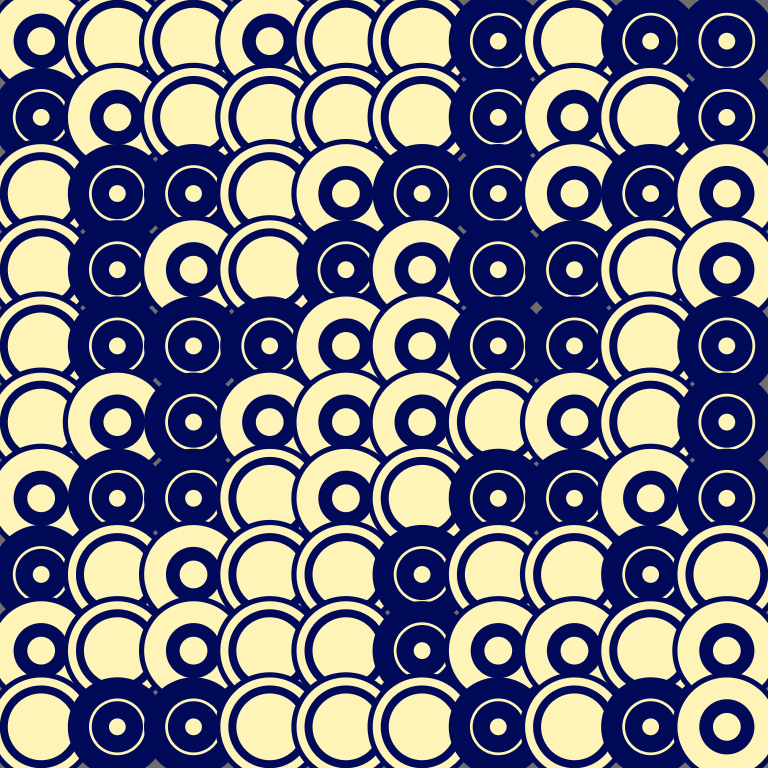
This pattern is drawn by a Shadertoy shader. Its source:

```glsl
const vec3 NAVY = vec3(0.0, 0.04, 0.35);
const vec3 CREAM = vec3(1.0, 0.955, 0.72);
const vec3 GREY = vec3(0.43);
const float COUNT = 10.0;      // discs along each side
const float SPACING = 0.0992;  // distance between disc centres
const float MARGIN = 0.0536;   // canvas edge to first centre

float hash(vec2 p) {
    vec3 q = fract(vec3(p.xyx) * 0.1031);
    q += dot(q, q.yzx + 33.33);
    return fract((q.x + q.y) * q.z);
}

// Paints a filled circle over the base colour
vec3 paintDisc(vec3 base, vec3 ink, float dist, float radius, float pixel) {
    return mix(base, ink, clamp(0.5 + (radius - dist) / pixel, 0.0, 1.0));
}

// Navy disc with a hairline ring and a small centre dot
vec3 paintDark(vec3 col, float d, float pixel) {
    col = paintDisc(col, NAVY, d, 0.650, pixel);
    col = paintDisc(col, CREAM, d, 0.372, pixel);
    col = paintDisc(col, NAVY, d, 0.336, pixel);
    return paintDisc(col, CREAM, d, 0.110, pixel);
}

// Outlined cream disc holding one navy band
vec3 paintLight(vec3 col, float d, float bandOuter, float bandInner, float pixel) {
    col = paintDisc(col, NAVY, d, 0.716, pixel);
    col = paintDisc(col, CREAM, d, 0.648, pixel);
    col = paintDisc(col, NAVY, d, bandOuter, pixel);
    return paintDisc(col, CREAM, d, bandInner, pixel);
}

// Picks one of the three motifs for a cell
vec3 paintMotif(vec3 col, vec2 cell, float d, float pixel) {
    float pick = hash(cell + 7.0);
    if (pick < 0.31) return paintDark(col, d, pixel);
    if (pick < 0.70) return paintLight(col, d, 0.543, 0.438, pixel);
    return paintLight(col, d, 0.362, 0.182, pixel);
}

void mainImage(out vec4 fragColor, in vec2 fragCoord) {
    vec2 uv = fragCoord / iResolution.xy;
    vec2 grid = (vec2(uv.x, 1.0 - uv.y) - MARGIN) / SPACING;
    vec2 nearest = floor(grid + 0.5);
    float pixel = 1.0 / (SPACING * min(iResolution.x, iResolution.y));
    vec3 col = GREY;

    // Lower rows overlap upper ones; right discs overlap left ones
    for (int row = -1; row <= 1; row++) {
        for (int column = -1; column <= 1; column++) {
            vec2 cell = nearest + vec2(column, row);
            bool inside = min(cell.x, cell.y) >= 0.0 && max(cell.x, cell.y) < COUNT;
            if (inside) col = paintMotif(col, cell, length(grid - cell), pixel);
        }
    }
    fragColor = vec4(col, 1.0);
}
```
